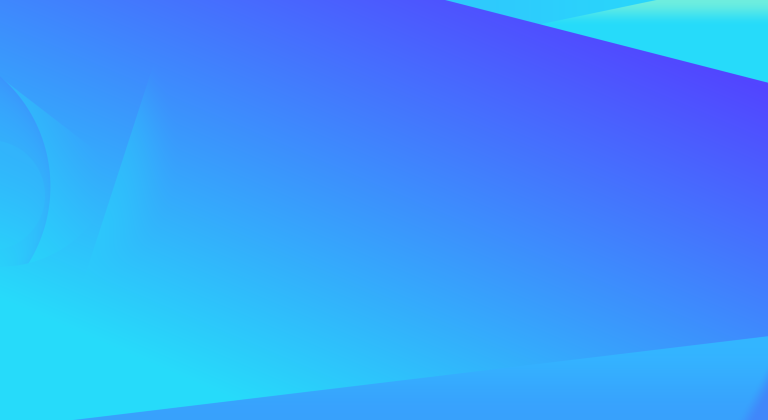
This background is drawn by a Shadertoy shader. Its source:

```glsl
// Draws a diagonal cyan to violet gradient with angular corner panels and faint curved blades.

// Lengths are in canvas heights, with the origin at the lower left.
const float ASPECT = 512.0 / 280.0;

const vec3 CYAN = vec3(0.15, 0.86, 0.98);
const vec3 VIOLET = vec3(0.32, 0.27, 1.00);
const vec3 MINT = vec3(0.43, 0.93, 0.87);
const vec3 SKY = vec3(0.18, 0.79, 0.99);
const vec3 BAND_TOP = vec3(0.20, 0.71, 1.00);
const vec3 BAND_BASE = vec3(0.22, 0.63, 0.99);
const vec3 CORNER_BLUE = vec3(0.25, 0.53, 0.98);

const vec2 GRADIENT_AXIS = vec2(0.43, 1.0);
const float GRADIENT_START = 0.285;
const float GRADIENT_SPAN = 1.29;

const vec2 RING_CENTER = vec2(-0.227, 0.556);
const float RING_RADIUS = 0.347;
const vec2 SWEEP_CENTER = vec2(0.0, 0.644);
const float SWEEP_RADIUS = 0.279;
const vec2 CORE_CENTER = vec2(-0.024, 0.535);
const float CORE_RADIUS = 0.131;

const float BLADE_GLOW = 0.36;
const float RING_SHADE = 0.10;
const float CORE_GLOW = 0.12;

// Signed distance to the line from a to b, positive on its left.
float leftOf(vec2 p, vec2 a, vec2 b) {
    vec2 along = normalize(b - a);
    return dot(p - a, vec2(-along.y, along.x));
}

float circle(vec2 p, vec2 center, float radius) {
    return length(p - center) - radius;
}

// Antialiased coverage of the positive side of a distance.
float cover(float d) {
    float pixel = 1.0 / iResolution.y;
    return smoothstep(-0.7 * pixel, 0.7 * pixel, d);
}

vec3 backdrop(vec2 p) {
    float t = (dot(p, GRADIENT_AXIS) - GRADIENT_START) / GRADIENT_SPAN;
    return mix(CYAN, VIOLET, clamp(t, 0.0, 1.0));
}

// Two pale blades around a shaded ring at the left edge.
vec3 addBlades(vec3 color, vec2 p) {
    float ring = circle(p, RING_CENTER, RING_RADIUS);
    float sweep = circle(p, SWEEP_CENTER, SWEEP_RADIUS);
    float core = circle(p, CORE_CENTER, CORE_RADIUS);

    float upper = cover(ring) * cover(-sweep)
                * cover(-leftOf(p, vec2(0.019, 0.802), vec2(0.258, 0.618)));
    upper *= 1.0 - smoothstep(0.02, 0.25, p.x);

    float lower = cover(sweep)
                * cover(-leftOf(p, vec2(0.191, 0.308), vec2(0.272, 0.558)));
    lower *= smoothstep(0.28, 0.48, p.y) * (1.0 - smoothstep(0.0, 0.15, sweep));

    float shade = cover(-ring) * cover(-sweep) * exp(ring / 0.025);
    float coreRim = cover(-core) * exp(core / 0.04);

    color = mix(color, CYAN, BLADE_GLOW * max(upper, lower));
    color = mix(color, VIOLET, RING_SHADE * shade);
    return mix(color, CYAN, CORE_GLOW * coreRim);
}

// Cyan wedge at the upper right, with a mint-tipped facet.
vec3 addTopPanel(vec3 color, vec2 p) {
    float panel = cover(leftOf(p, vec2(1.060, 1.0), vec2(1.833, 0.802)));
    float facet = cover(-leftOf(p, vec2(1.300, 0.945), vec2(1.563, 1.0)));
    vec3 facetColor = mix(CYAN, MINT, smoothstep(0.938, 1.0, p.y));
    vec3 backColor = mix(SKY, CYAN, 0.6 * smoothstep(1.1, 1.55, p.x));
    return mix(color, mix(backColor, facetColor, facet), panel);
}

// Rising blue band along the bottom, with a soft darker corner.
vec3 addBottomBand(vec3 color, vec2 p) {
    float band = cover(-leftOf(p, vec2(0.191, 0.002), vec2(1.833, 0.200)));
    vec3 bandColor = mix(BAND_BASE, BAND_TOP, smoothstep(0.0, 0.19, p.y));
    float corner = -leftOf(p, vec2(1.771, 0.0), vec2(1.833, 0.117));
    bandColor = mix(bandColor, CORNER_BLUE, smoothstep(-0.015, 0.025, corner));
    return mix(color, bandColor, band);
}

void mainImage(out vec4 fragColor, in vec2 fragCoord) {
    vec2 p = fragCoord / iResolution.xy * vec2(ASPECT, 1.0);
    vec3 color = backdrop(p);
    color = addBlades(color, p);
    color = addTopPanel(color, p);
    color = addBottomBand(color, p);
    fragColor = vec4(color, 1.0);
}
```
